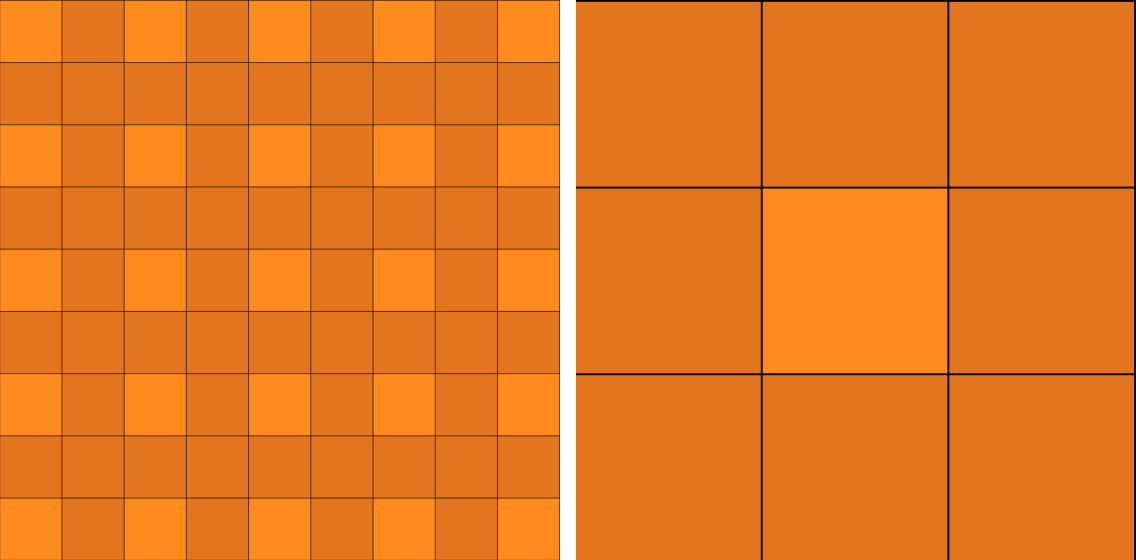
Left: the whole. Right: its middle third, enlarged.
A Shadertoy shader for this pattern:

```glsl
const float CELLS = 9.0;
const float LINE_WIDTH = 0.01;   // fraction of a cell
const vec3 BASE_ORANGE = vec3(0.888, 0.459, 0.118);
const vec3 BRIGHT_ORANGE = vec3(1.0, 0.541, 0.114);
const vec3 LINE_COLOR = vec3(0.0);

// Running integral of a unit-period pulse filling the second half of each period
vec2 bandIntegral(vec2 x) {
    return 0.5 * floor(x) + max(fract(x) - 0.5, 0.0);
}

// Alternating bands averaged over the pixel footprint, separately on each axis
vec2 bandCoverage(vec2 x, vec2 footprint) {
    vec2 halfStep = 0.5 * footprint;
    return (bandIntegral(x + halfStep) - bandIntegral(x - halfStep)) / footprint;
}

// Bright where an even column crosses an even row
vec3 checkColor(vec2 grid, vec2 footprint) {
    vec2 evenBand = bandCoverage(0.5 * (grid + 1.0), 0.5 * footprint);
    return mix(BASE_ORANGE, BRIGHT_ORANGE, evenBand.x * evenBand.y);
}

// Lines along the right and upper side of every cell;
// below one pixel they keep a pixel's width and fade instead
float gridLines(vec2 grid, float width, vec2 footprint) {
    vec2 dist = abs(fract(grid + 0.5 * width + 0.5) - 0.5);
    vec2 drawnWidth = max(vec2(width), footprint);
    vec2 edge = clamp((0.5 * (drawnWidth + footprint) - dist) / footprint, 0.0, 1.0);
    vec2 line = edge * width / drawnWidth;
    return 1.0 - (1.0 - line.x) * (1.0 - line.y);
}

void mainImage(out vec4 fragColor, in vec2 fragCoord) {
    vec2 grid = CELLS * fragCoord / iResolution.xy;
    vec2 footprint = CELLS / iResolution.xy;

    vec3 color = checkColor(grid, footprint);
    color = mix(color, LINE_COLOR, gridLines(grid, LINE_WIDTH, footprint));
    fragColor = vec4(color, 1.0);
}
```
